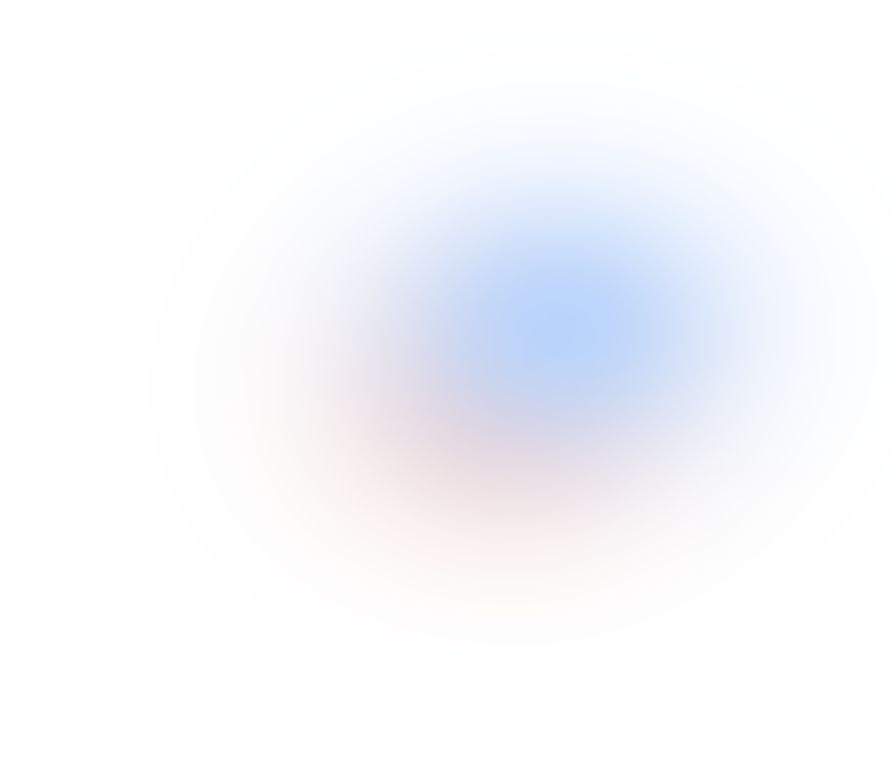
Write a Shadertoy shader that draws this background.

```glsl
// Soft blue glow layered over a peach glow on a white background.

// Centres and spreads are fractions of the canvas width and height.
const vec3 PAPER = vec3(1.0);

const vec3 PEACH_COLOR = vec3(0.965, 0.845, 0.82);
const vec2 PEACH_CENTER = vec2(0.560, 0.473);
const vec2 PEACH_SPREAD = vec2(0.130, 0.121);
const float PEACH_OPACITY = 1.0;

const vec3 BLUE_COLOR = vec3(0.697, 0.820, 0.995);
const vec2 BLUE_CENTER = vec2(0.627, 0.580);
const vec2 BLUE_SPREAD = vec2(0.135, 0.121);
const float BLUE_OPACITY = 0.9;

// Elliptical Gaussian falloff: 1 at the centre, fading to 0.
float glow(vec2 uv, vec2 center, vec2 spread) {
    vec2 offset = (uv - center) / spread;
    return exp(-0.5 * dot(offset, offset));
}

void mainImage(out vec4 fragColor, in vec2 fragCoord) {
    vec2 uv = fragCoord / iResolution.xy;

    // Peach lies below, blue on top.
    float peach = PEACH_OPACITY * glow(uv, PEACH_CENTER, PEACH_SPREAD);
    float blue = BLUE_OPACITY * glow(uv, BLUE_CENTER, BLUE_SPREAD);

    vec3 color = mix(PAPER, PEACH_COLOR, peach);
    color = mix(color, BLUE_COLOR, blue);

    fragColor = vec4(color, 1.0);
}
```
